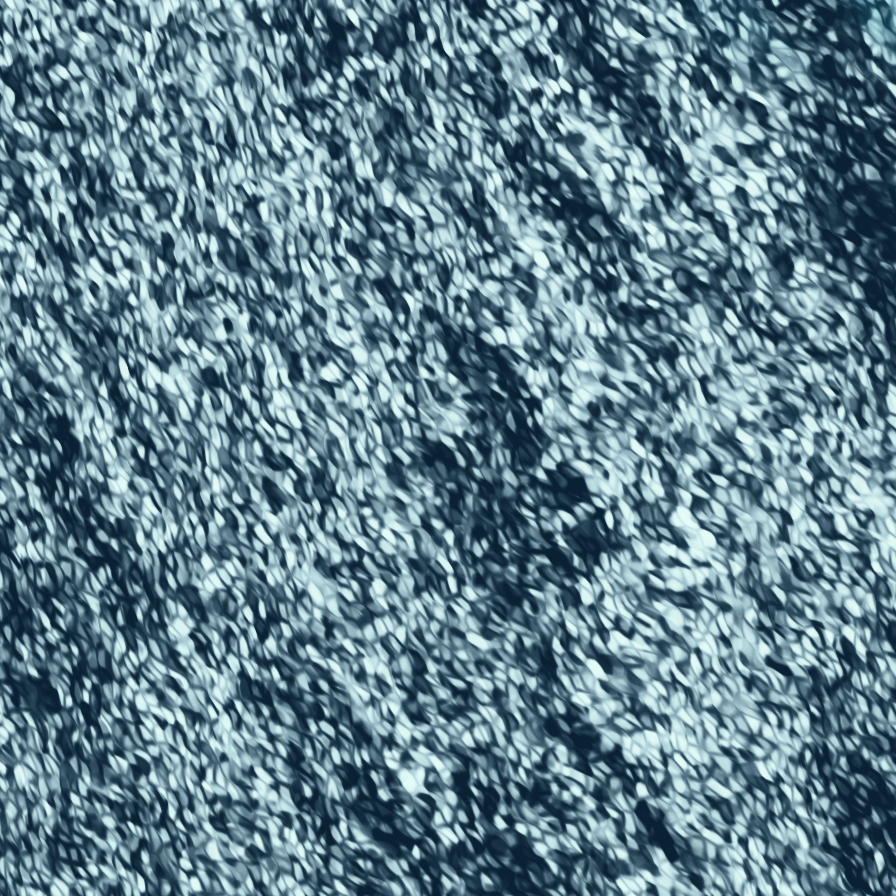
Reproduce this texture procedurally as a three.js fragment shader.

```glsl
varying vec2 vUv;

// Palette, dark to bright
const vec3 ABYSS = vec3(0.04, 0.13, 0.20);
const vec3 DEEP  = vec3(0.11, 0.22, 0.29);
const vec3 SLATE = vec3(0.21, 0.33, 0.40);
const vec3 STEEL = vec3(0.36, 0.48, 0.54);
const vec3 MIST  = vec3(0.53, 0.66, 0.71);
const vec3 FROST = vec3(0.74, 0.87, 0.89);
const vec3 GLINT = vec3(0.90, 0.99, 0.97);
const vec3 TEAL  = vec3(0.08, 0.34, 0.39);

// Cells per canvas: x across the flow, y along it
const float FLOW_ANGLE = -1.03;
const vec2 GRAIN_FREQ  = vec2(98.0, 43.0);
const vec2 BLOB_FREQ   = vec2(135.0, 62.0);
const vec2 STREAK_FREQ = vec2(20.0, 3.6);
const vec2 WISP_FREQ   = vec2(42.0, 9.0);
const vec2 PATCH_FREQ  = vec2(7.0, 4.0);

// Tone balance
const float GRAIN_MEAN = 0.58;
const float GRAIN_SPREAD = 0.23;
const float GRAIN_GAIN = 0.88;
const float STREAK_GAIN = 1.0;
const float FURROW_DEPTH = 0.7;
const float TONE_BIAS = 0.2;
const float TONE_SLOPE = 1.45;

vec3 hash3(vec2 p) {
  vec3 q = fract(p.xyx * vec3(0.1031, 0.1030, 0.0973));
  q += dot(q, q.yxz + 33.33);
  return fract((q.xxy + q.yzz) * q.zyx);
}

// Cellular grains: random brightness, fading to dark cracks at cell borders
float grains(vec2 p) {
  vec2 cell = floor(p);
  float nearest = 8.0;
  float second = 8.0;
  float shade = 0.0;
  for (int j = -1; j <= 1; j++) {
    for (int i = -1; i <= 1; i++) {
      vec2 id = cell + vec2(float(i), float(j));
      vec3 rnd = hash3(id + 57.0);
      float d = length(id + rnd.xy - p);
      if (d < nearest) {
        second = nearest;
        nearest = d;
        shade = rnd.z;
      } else {
        second = min(second, d);
      }
    }
  }
  return smoothstep(0.0, 0.6, second - nearest) * mix(0.35, 1.3, shade);
}

// Soft cellular noise: cell values blended by distance, 0 to 1
float softCells(vec2 p) {
  vec2 cell = floor(p);
  float total = 0.0;
  float weights = 0.0001;
  for (int j = -1; j <= 1; j++) {
    for (int i = -1; i <= 1; i++) {
      vec2 id = cell + vec2(float(i), float(j));
      vec3 rnd = hash3(id + 113.0);
      vec2 d = id + rnd.xy - p;
      float w = exp(-6.0 * dot(d, d));
      total += w * rnd.z;
      weights += w;
    }
  }
  return total / weights;
}

// Rotate into the flow and bend it with layered sines
vec2 flowCoords(vec2 uv) {
  vec2 along = vec2(cos(FLOW_ANGLE), sin(FLOW_ANGLE));
  vec2 f = vec2(dot(uv, vec2(-along.y, along.x)), dot(uv, along));
  f.x += 0.028 * sin(f.y * 4.0 + f.x * 3.0 + 0.6);
  f.x += 0.0035 * sin(f.y * 37.0 + f.x * 23.0);
  f.x += 0.0012 * sin(f.y * 131.0 - f.x * 61.0);
  return f + 3.0;
}

float ramp(float a, float b, float t) {
  return clamp((t - a) / (b - a), 0.0, 1.0);
}

vec3 palette(float t) {
  vec3 c = mix(ABYSS, DEEP, ramp(0.065, 0.23, t));
  c = mix(c, SLATE, ramp(0.23, 0.42, t));
  c = mix(c, STEEL, ramp(0.42, 0.60, t));
  c = mix(c, MIST, ramp(0.60, 0.77, t));
  c = mix(c, FROST, ramp(0.77, 0.92, t));
  return mix(c, GLINT, ramp(0.92, 1.0, t));
}

void main() {
  vec2 flow = flowCoords(vUv);

  // Cracked grains merged by soft blobs
  float relief = 0.5 * grains(flow * GRAIN_FREQ) + 0.9 * softCells(flow * BLOB_FREQ);
  float level = GRAIN_GAIN * (relief - GRAIN_MEAN) / GRAIN_SPREAD;

  // Long streaks, wisps and broad patches
  float streak = softCells(flow * STREAK_FREQ);
  float drift = streak + 0.8 * softCells(flow * WISP_FREQ) + 0.6 * softCells(flow * PATCH_FREQ) - 1.2;
  float furrow = 1.0 - smoothstep(0.14, 0.38, streak);
  level += STREAK_GAIN * drift - FURROW_DEPTH * furrow + TONE_BIAS;

  // Even out the tones, then tint the upper right corner
  float tone = 1.0 / (1.0 + exp(-TONE_SLOPE * level));
  vec3 color = palette(tone);
  float corner = 1.0 - smoothstep(0.02, 0.2, length((vUv - vec2(0.92, 1.0)) * vec2(0.8, 1.5)));
  color = mix(color, TEAL + 0.4 * color, 0.6 * corner * streak);

  gl_FragColor = vec4(color, 1.0);
}
```
